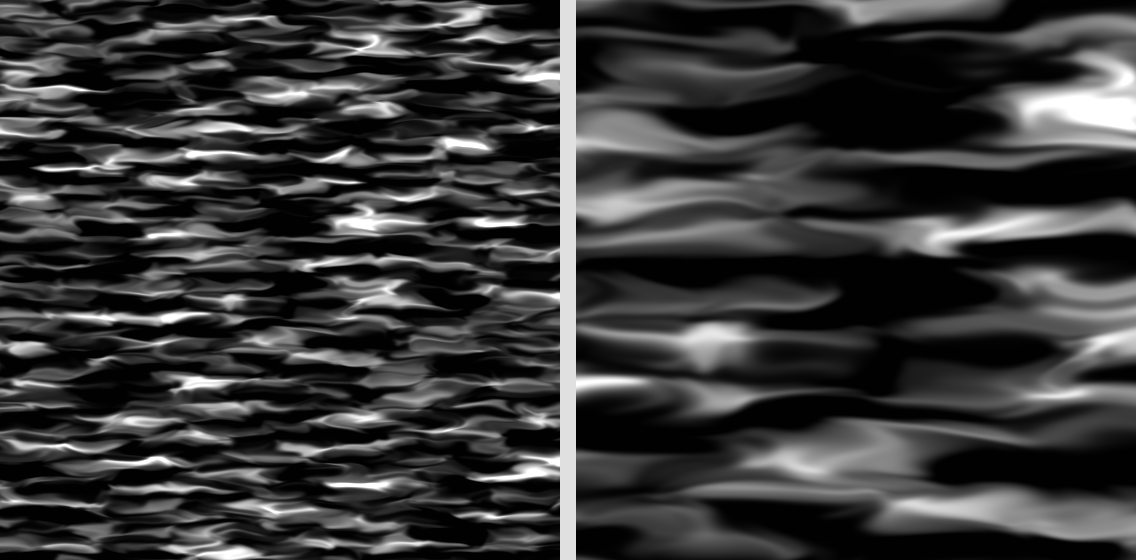
Left, the full canvas; right, a detail of the centre.
This texture is drawn by a three.js fragment shader. Its source:

```glsl
// Wispy silver streaks running across black, like light on dark rippled water.
// Stretched gradient noise is folded by finer warps into hooked filaments;
// layered sines add slow drift and patches, and a power curve sets the tones.

varying vec2 vUv;

const float TAU = 6.2831853;
const vec2 STREAK_FREQ = vec2(6.5, 42.0);   // streaks per canvas, across and up
const vec2 DETAIL_FREQ = vec2(13.0, 78.0);
const float DETAIL_WEIGHT = 0.42;
const float PATCH_WEIGHT = 0.07;
const vec2 WARP_FREQ = vec2(13.0, 40.0);
const vec2 WARP_AMOUNT = vec2(0.075, 0.013);
const float WARP_GROWTH = 1.8;              // frequency gain per warp
const int WARP_STEPS = 2;
const float NOISE_SPREAD = 0.235;           // deviation of the summed noise
const float BLACK_LEVEL = -1.0;             // in deviations from the mean
const float TONE_GAIN = 0.136;
const float TONE_POWER = 1.65;
const vec3 SHADOW_COLOR = vec3(0.005);
const vec3 LIGHT_COLOR = vec3(1.0);

float hash(vec2 cell) {
  vec3 p = fract(cell.xyx * vec3(0.1031, 0.1030, 0.0973));
  p += dot(p, p.yzx + 33.33);
  return fract((p.x + p.y) * p.z);
}

// Dot product of a random unit gradient and the offset from its corner.
float cornerSlope(vec2 cell, vec2 offset) {
  float angle = TAU * hash(cell);
  return dot(vec2(cos(angle), sin(angle)), offset);
}

float gradientNoise(vec2 p) {
  vec2 cell = floor(p);
  vec2 f = fract(p);
  vec2 blend = f * f * f * (f * (f * 6.0 - 15.0) + 10.0);
  vec2 e = vec2(1.0, 0.0);
  float low = mix(cornerSlope(cell, f),
                  cornerSlope(cell + e.xy, f - e.xy), blend.x);
  float high = mix(cornerSlope(cell + e.yx, f - e.yx),
                   cornerSlope(cell + e.xx, f - e.xx), blend.x);
  return mix(low, high, blend.y);
}

// Slow, uneven undulation from layered sines, roughly -1 to 1.
float slowWaves(vec2 p) {
  float sum = 0.0;
  float weight = 0.5;
  for (int i = 0; i < 4; i++) {
    sum += weight * sin(p.x + 1.7 * sin(p.y + float(i)));
    p = mat2(0.8, 0.9, -1.1, 1.2) * p + 2.3;
    weight *= 0.7;
  }
  return sum;
}

// Repeated displacement that bends streaks into hooks, rings and threads.
vec2 foldStreaks(vec2 p) {
  vec2 freq = WARP_FREQ;
  vec2 amount = WARP_AMOUNT;
  for (int i = 0; i < WARP_STEPS; i++) {
    vec2 q = p * freq + 17.3 * float(i);
    p += amount * vec2(gradientNoise(q + 41.7), gradientNoise(q + 93.1));
    freq *= WARP_GROWTH;
    amount /= WARP_GROWTH;
  }
  return p;
}

void main() {
  // Gentle drift, then the fine folds
  vec2 p = vUv;
  p.y += 0.004 * slowWaves(vUv * vec2(9.0, 7.0));
  p = foldStreaks(p);

  // Streaks, finer strands and broad patches
  float field = gradientNoise(p * STREAK_FREQ + 5.2);
  field += DETAIL_WEIGHT * gradientNoise(p * DETAIL_FREQ + 61.9);
  field += PATCH_WEIGHT * slowWaves(vUv * vec2(11.0, 16.0) + 4.0);

  // Tone curve: deep blacks, few highlights
  float level = max(field / NOISE_SPREAD - BLACK_LEVEL, 0.0);
  float light = min(TONE_GAIN * pow(level, TONE_POWER), 1.0);
  gl_FragColor = vec4(mix(SHADOW_COLOR, LIGHT_COLOR, light), 1.0);
}
```
